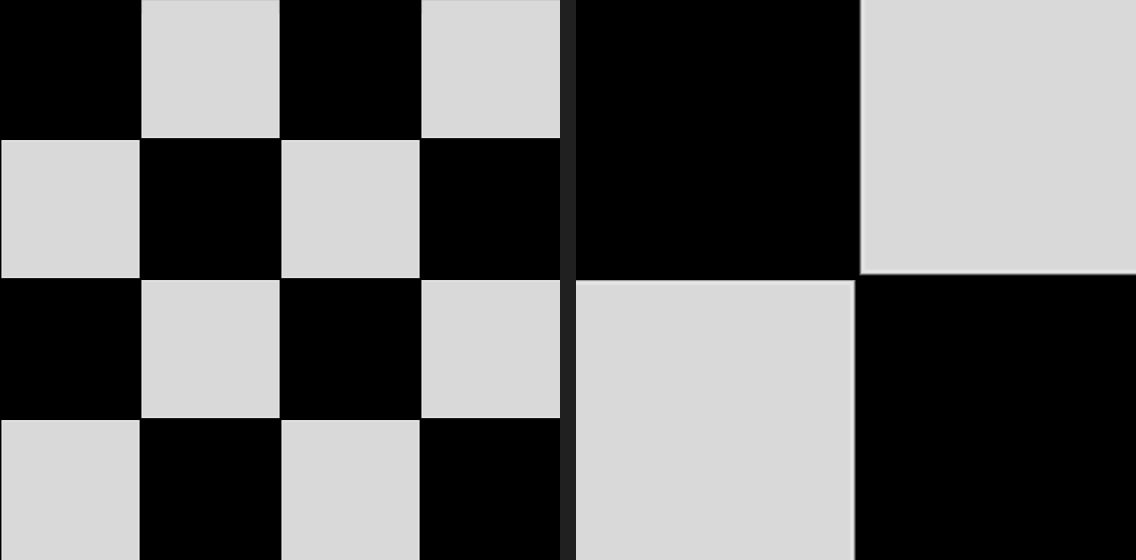
Left: the whole. Right: its middle third, enlarged.
A WebGL 1 fragment shader for this pattern:

```glsl
precision highp float;
// Four by four checkerboard of pale grey squares on black, with thin uneven gaps and faint bright rims.

uniform vec2 u_resolution;

// Distance inside the rectangle from low to high, negative outside
float insideDistance(vec2 p, vec2 low, vec2 high) {
  vec2 d = min(p - low, high - p);
  return min(d.x, d.y);
}

void main() {
  vec2 grid = 4.0 * gl_FragCoord.xy / u_resolution;
  vec2 cell = floor(grid);
  float isPale = 1.0 - mod(cell.x + cell.y, 2.0);

  // Narrow black gaps, except where squares run off the bottom and right borders
  vec2 low = vec2(0.0104, cell.y < 0.5 ? -0.1 : 0.0135);
  vec2 high = vec2(cell.x > 2.5 ? 1.1 : 0.997, 1.0);
  float d = insideDistance(grid - cell, low, high);

  // Soft edge, at least about a pixel wide
  float softness = max(0.005, 2.5 / min(u_resolution.x, u_resolution.y));
  float square = isPale * smoothstep(-softness, softness, d);

  // Slightly brighter rim just inside each edge
  float rim = 1.0 - smoothstep(0.006, 0.016, d);
  float atTop = step(3.9, grid.y);
  float tone = 0.85 + 0.05 * rim * (1.0 - atTop);

  gl_FragColor = vec4(vec3(tone * square), 1.0);
}
```
